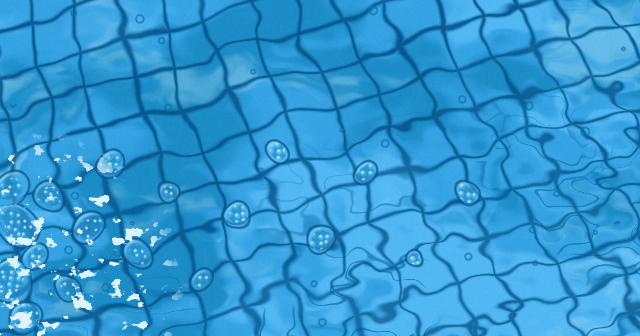
This texture is drawn by a WebGL 1 fragment shader. Its source:

```glsl
precision highp float;
uniform vec2 u_resolution;

const vec3 DEEP  = vec3(0.02, 0.32, 0.53);
const vec3 SHADE = vec3(0.05, 0.44, 0.67);
const vec3 MID   = vec3(0.11, 0.55, 0.78);
const vec3 WATER = vec3(0.21, 0.64, 0.89);
const vec3 LIGHT = vec3(0.32, 0.72, 0.95);
const vec3 FOAM  = vec3(0.73, 0.91, 0.97);

const vec2 TILE = vec2(0.132, 0.130);         // tile size, canvas heights
const vec2 GRID_START = vec2(0.075, 0.095);
const float COLUMN_LEAN = 0.18;
const float COLUMN_FAN = 0.24;
const float ROW_RISE = 0.30;
const float LINE_THIN = 0.0038;
const float LINE_THICK = 0.0085;
const float BUBBLES = 18.0;
const float PEBBLE = 0.021;

float hash(vec2 p) {
  return fract(sin(dot(p, vec2(127.1, 311.7))) * 43758.55);
}

float noise(vec2 p) {
  vec2 i = floor(p), f = fract(p);
  f = f * f * f * (f * (f * 6.0 - 15.0) + 10.0);
  return mix(mix(hash(i), hash(i + vec2(1, 0)), f.x),
             mix(hash(i + vec2(0, 1)), hash(i + vec2(1, 1)), f.x), f.y);
}

float fbm(vec2 p) {
  float sum = 0.0, gain = 0.533;
  for (int i = 0; i < 4; i++) {
    sum += gain * noise(p);
    p = mat2(1.6, 1.2, -1.2, 1.6) * p + 7.3;
    gain *= 0.5;
  }
  return sum;
}

float froth(vec2 p) { return 1.0 - smoothstep(0.15, 0.6, length(p - vec2(0.08, 0.86))); }

float chop(vec2 p) {
  return max(smoothstep(0.7, 1.45, p.x * 0.5 + p.y), 0.6 * froth(p));
}

// Refraction by broad swell, small waves and rings at the right edge
vec2 waveOffset(vec2 p) {
  vec2 swell = vec2(noise(p * 7.0), noise(p * 7.0 + 31.0)) - 0.5;
  vec2 f = p * vec2(14.0, 20.0);
  vec2 ripple = vec2(noise(f + 11.0), noise(f + 57.0)) - 0.5;
  vec2 away = p - vec2(1.83, 0.45);
  float r = length(away);
  vec2 rings = away / (r + 0.02) * sin(r * 110.0) * exp(-r * r * 45.0);
  return swell * 0.05 + ripple * mix(0.02, 0.062, chop(p)) + rings * 0.012;
}

vec2 tileCoord(vec2 p) {
  float column = (p.x - COLUMN_LEAN * p.y) / (1.0 + COLUMN_FAN * p.y);
  return (vec2(column, p.y + ROW_RISE * p.x) - GRID_START) / TILE;
}

vec3 poolColor(vec2 p, float px) {
  vec2 wave = waveOffset(p);
  float rough = chop(p);

  // Water tone, sky sheen and wave slopes
  float tone = fbm(p * vec2(2.2, 3.6) + wave * 8.0 + 3.0) - 0.07 * froth(p);
  float slope = wave.y - waveOffset(p + vec2(0.006, -0.009)).y;
  tone += slope * mix(3.0, 6.0, rough);
  vec3 color = mix(MID, WATER, smoothstep(0.28, 0.43, tone));
  color = mix(color, LIGHT, smoothstep(0.48, 0.62, tone));
  float sheen = smoothstep(0.58, 0.78, fbm(p * vec2(4.0, 8.0) + wave * 15.0 + 19.0));
  color = mix(color, FOAM, 0.35 * sheen);

  // Wavelet contours
  float contour = abs(noise(p * vec2(11.0, 18.0) + wave * 22.0 + 5.0) - 0.5);
  float patches = smoothstep(0.42, 0.65, noise(p * 6.0 + 41.0));
  color = mix(color, SHADE, (1.0 - smoothstep(0.01, 0.075, contour)) * rough * patches * 0.75);

  // Tile joints, swollen and faded by the water
  vec2 edge = abs(fract(tileCoord(p + wave) - 0.5) - 0.5) * TILE;
  float joint = min(edge.x, edge.y);
  float width = mix(LINE_THIN, LINE_THICK, smoothstep(0.5, 0.85, noise(p * vec2(9.0, 14.0) + 77.0)));
  float strength = mix(0.72, 1.0, noise(p * 8.0 + 15.0)) * mix(1.0, 0.82, rough);
  color = mix(color, SHADE, 0.6 * strength * (1.0 - smoothstep(width, width + 0.006 + px, joint)));
  return mix(color, DEEP, 0.9 * strength * (1.0 - smoothstep(width * 0.35, width + px, joint)));
}

// Nearest bubble: position in radii, radius
vec3 findBubble(vec2 p) {
  vec3 best = vec3(9.0, 9.0, 0.05);
  for (float i = 0.0; i < BUBBLES; i++) {
    float t = i / (BUBBLES - 1.0);
    vec2 center = vec2(0.03 + 1.36 * t * t, 0.52 + 0.45 * fract(i * 0.618 + 0.1) - 0.22 * t * t);
    float radius = mix(0.072, 0.034, t) * mix(0.6, 1.05, hash(vec2(i, 4.0)));
    vec2 q = (p - center) / radius;
    q += 0.11 * sin(q.yx * 2.0 + i * 1.7);
    if (length(q) < length(best.xy)) best = vec3(q, radius);
  }
  return best;
}

vec2 nearestPebble(vec2 p) {
  vec2 best = vec2(9.0);
  for (int y = -1; y <= 1; y++)
    for (int x = -1; x <= 1; x++) {
      vec2 cell = floor(p) + vec2(x, y);
      vec2 d = p - cell - mix(vec2(0.25), vec2(0.75), vec2(hash(cell), hash(cell + 19.0)));
      if (length(d) < length(best)) best = d;
    }
  return best;
}

vec3 addBubble(vec3 color, vec3 bubble, vec2 p, float px) {
  float r = length(bubble.xy), gap = (r - 1.0) * bubble.z;
  float inside = 1.0 - smoothstep(-px, px, gap);
  color = mix(color, LIGHT, 0.35 * inside);
  // Foam cluster
  vec2 d = nearestPebble(p / PEBBLE);
  float cluster = inside * (1.0 - smoothstep(0.6, 0.76, r + 0.5 * (noise(p * 30.0) - 0.5)));
  color = mix(color, MID, cluster * 0.75 * smoothstep(0.3, 0.55, length(d)));
  float spark = 1.0 - smoothstep(0.08, 0.34, length(d + vec2(0.1, 0.14)));
  color = mix(color, FOAM, cluster * spark * 0.85);
  // Lit inner edge and dark rim
  float lit = smoothstep(0.1, 0.9, dot(bubble.xy, vec2(-0.6, -0.8)));
  color = mix(color, FOAM, 0.5 * lit * (1.0 - smoothstep(0.0, 0.005 + px, abs(gap + 0.009))));
  return mix(color, DEEP, 0.75 * (1.0 - smoothstep(0.0006, 0.003 + px, abs(gap))));
}

void main() {
  float px = 1.0 / u_resolution.y;
  vec2 p = gl_FragCoord.xy * px;
  p.y = 1.0 - p.y;                            // depth below the top edge

  vec3 bubble = findBubble(p);
  float lens = 1.0 - smoothstep(0.7, 1.0, length(bubble.xy));
  vec3 color = poolColor(p - bubble.xy * bubble.z * 0.45 * lens, px);

  // Tiny scattered bubbles
  vec2 cell = floor(p / 0.09);
  float seed = hash(cell + 8.0);
  vec2 speck = (fract(p / 0.09) - mix(0.25, 0.75, hash(cell + 23.0))) * 0.09;
  float ring = abs(length(speck) - mix(0.004, 0.012, hash(cell + 61.0)));
  float present = step(0.9 - 0.35 * froth(p), seed);
  color = mix(color, SHADE, 0.7 * present * (1.0 - smoothstep(0.0005, 0.002 + px, ring)));

  color = addBubble(color, bubble, p, px);

  // Surface glints
  float glint = smoothstep(0.66, 0.73, fbm(p * vec2(26.0, 32.0))) * smoothstep(0.1, 0.5, froth(p));
  color = mix(color, mix(FOAM, vec3(1.0), 0.5), glint);
  color += 0.02 * (noise(p * 260.0) - 0.5);
  gl_FragColor = vec4(color, 1.0);
}
```
